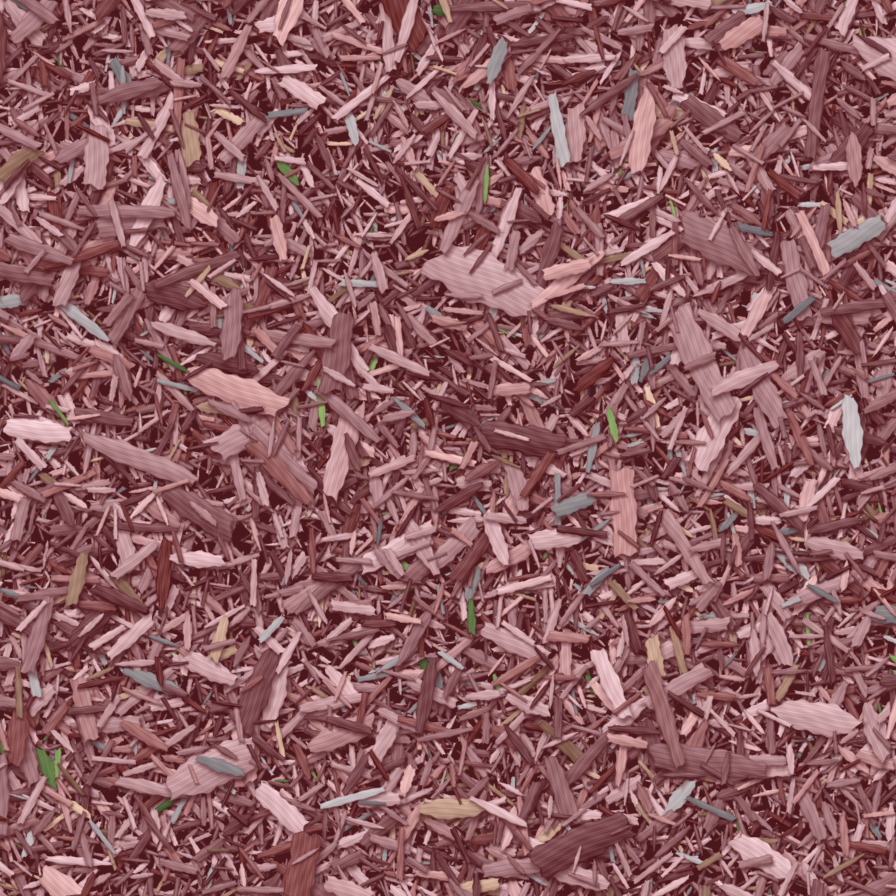
Reproduce this texture procedurally as a WebGL 1 fragment shader.

```glsl
precision highp float;

uniform vec2 u_resolution;

const int LAYERS = 13;             // painted from fine litter up to large chips
const float FINE_CELLS = 50.0;
const float COARSE_CELLS = 11.5;
const float EDGE = 0.0011;
const float SHADOW_STRENGTH = 0.62;
const float GRAIN = 0.09;
const float SPLINTER_SHARE = 0.34;

const vec3 PIT = vec3(0.29, 0.09, 0.11);
const vec3 WOOD_DARK = vec3(0.35, 0.14, 0.16);
const vec3 WOOD_LIGHT = vec3(0.87, 0.71, 0.73);
const vec3 TAN_DARK = vec3(0.42, 0.27, 0.22);
const vec3 TAN_LIGHT = vec3(0.89, 0.74, 0.65);
const vec3 GREY_DARK = vec3(0.40, 0.37, 0.39);
const vec3 GREY_LIGHT = vec3(0.78, 0.74, 0.75);
const vec3 LEAF_DARK = vec3(0.24, 0.32, 0.18);
const vec3 LEAF_LIGHT = vec3(0.58, 0.68, 0.42);

vec4 hash4(vec3 s) {
  vec4 q = fract(s.xyzx * vec4(0.1031, 0.1030, 0.0973, 0.1099));
  q += dot(q, q.wzxy + 33.33);
  return fract((q.xxyz + q.yzzw) * q.zywx);
}

// Slow variation between chunky and shredded patches, 0 to 1
float patchiness(vec2 p) {
  float a = sin(p.x * 11.0 + 2.0 * sin(p.y * 7.0 + 1.0));
  float b = sin(p.y * 13.0 + 2.0 * sin(p.x * 8.0 + 4.0));
  return 0.5 + 0.25 * (a + b);
}

// Tapered, ragged sliver with slanted ends
float chipDistance(vec2 q, vec2 halfSize, float taper, float slant) {
  float u = clamp(q.x / halfSize.x, -1.0, 1.0);
  float ragged = 0.08 * sin(u * 7.0 + slant * 20.0) + 0.05 * sin(u * 17.0 + taper * 30.0);
  float width = halfSize.y * (1.0 - taper * u * u + 0.3 * slant * u + ragged);
  float ends = abs(q.x + slant * q.y) - halfSize.x + 0.12 * halfSize.y * sin(q.y / halfSize.y * 5.0);
  return max(ends, abs(q.y) - width);
}

// Fibres running along the chip, plus soft blotches
float woodGrain(vec2 q, float seed) {
  float fibre = sin(q.y * 1100.0 + 3.0 * sin(q.x * 55.0 + seed * 40.0));
  float fine = sin(q.y * 2100.0 + 2.0 * sin(q.x * 130.0 + seed * 90.0));
  float blotch = sin(q.x * 170.0 + seed * 60.0) * sin(q.y * 310.0 + q.x * 90.0);
  return 0.5 * fibre + 0.3 * fine + 0.7 * blotch;
}

vec3 chipColour(float tone, float kind) {
  vec3 colour = mix(WOOD_DARK, WOOD_LIGHT, tone);
  colour += vec3(0.02, -0.025, -0.045) * smoothstep(0.55, 0.85, kind);
  if (kind > 0.91) colour = mix(TAN_DARK, TAN_LIGHT, tone);
  if (kind > 0.955) colour = mix(GREY_DARK, GREY_LIGHT, tone);
  if (kind > 0.993) colour = mix(LEAF_DARK, LEAF_LIGHT, tone);
  return colour;
}

// One jittered chip per cell, each dropping a shadow on what lies below
vec3 scatter(vec3 colour, vec2 p, float cells, float coarse, float share, float seed, float blur) {
  vec2 shift = vec2(0.37, 0.61) * seed;
  vec2 home = floor(p * cells + shift);
  for (int j = -1; j <= 1; j++) {
    for (int i = -1; i <= 1; i++) {
      vec2 cell = home + vec2(float(i), float(j));
      vec4 place = hash4(vec3(cell + 40.0, seed * 7.3 + 3.0));
      vec4 look = hash4(vec3(cell + 95.0, seed * 5.7 + 61.0));
      vec2 centre = (cell + place.xy - shift) / cells;
      float chunky = mix(1.0, 0.45 + 1.1 * patchiness(centre), coarse);
      if (place.w > share * chunky) continue;

      float angle = place.z * 6.2832;
      vec2 along = vec2(cos(angle), sin(angle));
      vec2 across = vec2(-along.y, along.x);
      vec2 offset = p - centre;
      vec2 q = vec2(dot(offset, along), dot(offset, across));
      float halfLength = mix(0.38, 0.78, look.x) / cells;
      float aspect = mix(0.12, mix(0.27, 0.42, coarse), look.y * look.y);
      vec2 halfSize = halfLength * vec2(1.0, aspect);
      float taper = 0.75 * fract(look.x * 13.7);
      float slant = fract(look.y * 17.3) - 0.5;

      float drop = min(0.45 * halfSize.y, 0.004) + 0.0008;
      vec2 fall = drop * vec2(-0.4, 0.9);
      vec2 shadowQ = q + vec2(dot(fall, along), dot(fall, across));
      float shadowD = chipDistance(shadowQ, halfSize, taper, slant);
      float shade = 1.0 - smoothstep(-drop, drop * 1.3, shadowD);
      colour = mix(colour, PIT, SHADOW_STRENGTH * shade);

      float d = chipDistance(q, halfSize, taper, slant);
      float tone = mix(0.14, 1.02, look.z) + mix(-0.04, 0.05, coarse);
      tone += 0.16 * across.y * clamp(q.y / halfSize.y, -1.0, 1.0);
      tone += GRAIN * woodGrain(q, look.z);
      tone -= 0.14 * smoothstep(-0.0022, 0.0, d);
      colour = mix(colour, chipColour(tone, look.w), 1.0 - smoothstep(-blur, blur, d));
    }
  }
  return colour;
}

void main() {
  float side = min(u_resolution.x, u_resolution.y);
  vec2 p = gl_FragCoord.xy / side;
  float blur = max(EDGE, 0.6 / side);
  vec3 colour = PIT;
  for (int k = 0; k < LAYERS; k++) {
    float t = float(k) / float(LAYERS - 1);
    float cells = mix(FINE_CELLS, COARSE_CELLS, pow(t, 1.2));
    float share = mix(1.0, 0.27, smoothstep(0.15, 0.9, t));
    colour = scatter(colour, p, cells, t, share, float(k) + 1.0, blur);
  }
  // Loose splinters lying on top of the chips
  colour = scatter(colour, p, 34.0, 0.0, SPLINTER_SHARE, 21.0, blur);
  colour = scatter(colour, p, 24.0, 0.2, 0.5 * SPLINTER_SHARE, 27.0, blur);
  gl_FragColor = vec4(clamp(colour, 0.0, 1.0), 1.0);
}
```
